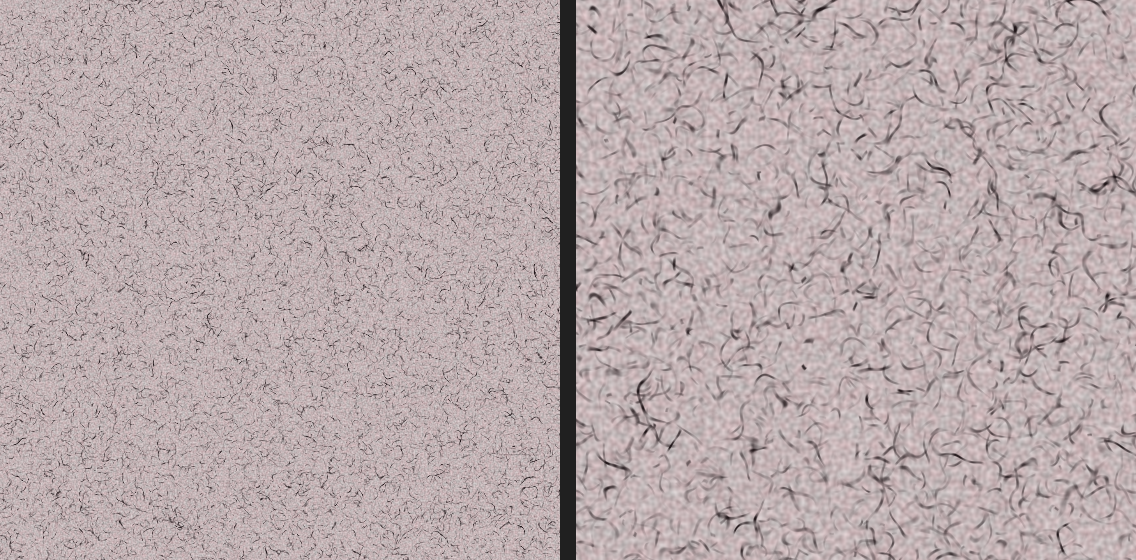
Left, the full canvas; right, a detail of the centre.
This texture is drawn by a three.js fragment shader. Its source:

```glsl
// Pinkish grey felt paper strewn with short, curly dark hairs.
// Layers of jittered cells each hold one bent hair; gradient noise curls
// and breaks up the hairs and gives the sheet its fine grain and pink flecks.

varying vec2 vUv;

vec2 hash2(vec2 p) {
  vec3 q = fract(p.xyx * vec3(0.1031, 0.1030, 0.0973));
  q += dot(q, q.yzx + 33.33);
  return fract((q.xx + q.yz) * q.zy);
}

mat2 rotation(float angle) {
  float c = cos(angle), s = sin(angle);
  return mat2(c, s, -s, c);
}

float cornerSlope(vec2 cell, vec2 offset) {
  float angle = 6.2832 * hash2(cell + 400.0).x;
  return dot(vec2(cos(angle), sin(angle)), offset);
}

// Gradient noise, roughly -0.7 to 0.7
float gradientNoise(vec2 p) {
  vec2 i = floor(p), f = fract(p);
  vec2 u = f * f * f * (f * (f * 6.0 - 15.0) + 10.0);
  float low = mix(cornerSlope(i, f),
                  cornerSlope(i + vec2(1.0, 0.0), f - vec2(1.0, 0.0)), u.x);
  float high = mix(cornerSlope(i + vec2(0.0, 1.0), f - vec2(0.0, 1.0)),
                   cornerSlope(i + 1.0, f - 1.0), u.x);
  return mix(low, high, u.y);
}

// Coverage of one bent, tapering hair; p is in cells, scale is cells per canvas
float hair(vec2 p, float halfLength, float bend, float scale) {
  float slope = 2.0 * bend * p.x;
  float d = abs(p.y - bend * p.x * p.x) / sqrt(1.0 + slope * slope) / scale;
  float taper = 1.0 - smoothstep(0.5 * halfLength, halfLength, abs(p.x));
  return taper * (1.0 - smoothstep(0.0002, 0.0014, d));
}

// How much of the sheet stays clear under one layer of hairs
float hairLayer(vec2 uv, float scale, float strength, float seed) {
  vec2 curl = vec2(gradientNoise(uv * 67.0 + seed),
                   gradientNoise(uv * 67.0 + seed + 90.0));
  vec2 p = rotation(seed) * (uv + 0.006 * curl) * scale + 150.0;
  vec2 home = floor(p);
  float clear = 1.0;
  for (int y = -1; y <= 1; y++) {
    for (int x = -1; x <= 1; x++) {
      vec2 cell = home + vec2(float(x), float(y));
      vec2 place = hash2(cell + seed * 17.0);
      vec2 shape = hash2(cell + seed * 17.0 + 310.0);
      vec2 tone = hash2(cell + seed * 17.0 + 620.0);
      vec2 local = rotation(6.2832 * shape.x) * (p - cell - mix(vec2(0.15), vec2(0.85), place));
      float cover = hair(local, mix(0.2, 0.8, shape.y), 2.4 * tone.x - 1.2, scale);
      clear *= 1.0 - strength * pow(tone.y, 3.0) * cover;
    }
  }
  return clear;
}

void main() {
  // Paper: pixel-fine grain, faint mottling and pink flecks
  float grain = 0.15 * gradientNoise(vUv * 317.0 + 11.0)
              + 0.04 * gradientNoise(vUv * 151.0 + 53.0)
              + 0.01 * gradientNoise(vUv * 23.0 + 71.0);
  float fleck = gradientNoise(vUv * 173.0 + 29.0) + 0.4 * gradientNoise(vUv * 41.0 + 83.0);
  vec3 color = vec3(0.777, 0.717, 0.723) + grain;
  color += vec3(0.035, -0.022, -0.014) * fleck;

  // Hairs: from long and dark to short and faint
  float clear = 1.0;
  for (int i = 0; i < 6; i++) {
    float layer = float(i);
    clear *= hairLayer(vUv, 40.0 + 13.0 * layer, mix(0.95, 0.55, layer / 5.0), 1.0 + 1.3 * layer);
  }

  // Ink breaks into specks along the hairs and gathers in loose clumps
  float breakup = 0.72 + 1.1 * gradientNoise(vUv * 211.0 + 37.0)
                + 0.3 * gradientNoise(vUv * 27.0 + 61.0);
  float ink = (1.0 - clear) * clamp(breakup, 0.05, 1.2);
  color = mix(color, vec3(0.13, 0.09, 0.10), clamp(ink, 0.0, 1.0));

  gl_FragColor = vec4(color, 1.0);
}
```
